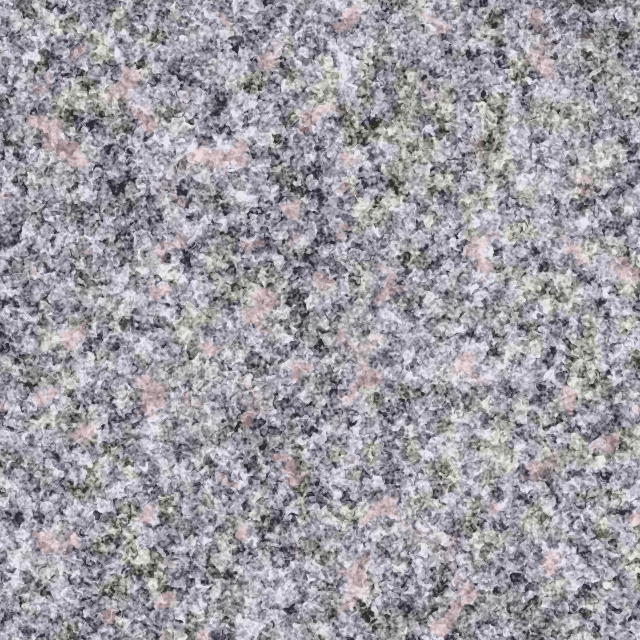
This texture is drawn by a three.js fragment shader. Its source:

```glsl
// Fine-grained grey granite with dark mica, olive stains and sparse pink feldspar.
varying vec2 vUv;

const vec3 COOL_CAST  = vec3(0.001, -0.006, 0.043);
const vec3 OLIVE_CAST = vec3(0.005, 0.017, -0.062);
const vec3 PINK_CAST  = vec3(0.075, 0.008, -0.025);

float hash(vec2 p) {
  vec3 q = fract(vec3(p.xyx) * 0.1031);
  q += dot(q, q.yzx + 33.33);
  return fract((q.x + q.y) * q.z);
}

vec2 hash2(vec2 p) {
  return vec2(hash(p), hash(p + 71.7));
}

vec2 rotate(vec2 p, float angle) {
  float c = cos(angle);
  float s = sin(angle);
  return vec2(c * p.x - s * p.y, s * p.x + c * p.y);
}

// Value noise from 0 to 1, turned by its seed to hide the lattice.
float noise(vec2 uv, float scale, float seed) {
  vec2 p = rotate(uv, seed) * scale + seed * 37.0 + 400.0;
  vec2 cell = floor(p);
  vec2 f = fract(p);
  f = f * f * (3.0 - 2.0 * f);
  float low = mix(hash(cell), hash(cell + vec2(1.0, 0.0)), f.x);
  float high = mix(hash(cell + vec2(0.0, 1.0)), hash(cell + 1.0), f.x);
  return mix(low, high, f.y);
}

// Random tone per crystal, with softly blended Voronoi borders.
float crystals(vec2 uv, float scale, float seed) {
  vec2 p = rotate(uv, seed) * scale + seed * 53.0 + 400.0;
  vec2 cell = floor(p);
  float total = 0.0;
  float weightSum = 0.0;
  for (int y = -1; y <= 1; y++) {
    for (int x = -1; x <= 1; x++) {
      vec2 id = cell + vec2(float(x), float(y));
      vec2 offset = id + hash2(id) - p;
      float weight = exp(-26.0 * dot(offset, offset));
      total += weight * hash(id + 19.3);
      weightSum += weight;
    }
  }
  return total / weightSum;
}

// Centre a 0..1 field and scale it to unit deviation.
float standardize(float value, float deviation) {
  return (value - 0.5) / deviation;
}

// Ragged displacement of crystal borders.
vec2 roughen(vec2 uv, float scale, float amount) {
  return uv + amount * (vec2(noise(uv, scale, 1.3), noise(uv, scale, 2.1)) - 0.5);
}

// Mineral brightness as a roughly normal variable.
float mineralField(vec2 uv) {
  vec2 ragged = roughen(uv, 120.0, 0.012);
  float field = 0.15 * standardize(noise(uv, 9.0, 0.4), 0.215);
  field += 0.36 * standardize(noise(ragged, 46.0, 0.9), 0.215);
  field += 0.50 * standardize(crystals(ragged, 68.0, 0.5), 0.26);
  field += 0.55 * standardize(crystals(ragged, 135.0, 1.1), 0.26);
  field += 0.45 * standardize(noise(uv, 220.0, 0.7), 0.215);
  field += 0.32 * standardize(noise(uv, 330.0, 1.8), 0.215);
  return clamp(field, -2.4, 2.4);
}

// Skewed tone curve: long dark tail, compressed highlights.
float mineralTone(float field) {
  return 0.628 + 0.152 * field - 0.015 * field * field;
}

void main() {
  float field = mineralField(vUv);
  vec2 ragged = roughen(vUv, 75.0, 0.022);

  // Olive stains gather in broad zones; pink grains stay rare.
  float zone = smoothstep(0.25, 0.75, noise(vUv, 6.0, 0.6));
  float olive = smoothstep(0.42, 0.78, noise(ragged, 34.0, 1.5)) * mix(0.45, 1.0, zone);
  float pink = smoothstep(0.77, 0.91, noise(ragged, 25.0, 2.4));

  // Pink feldspar is pale and even, so it calms the dark specks.
  field = mix(field, 0.45 * field + 0.55, 0.75 * pink);

  vec3 color = vec3(mineralTone(field)) + COOL_CAST;
  color += OLIVE_CAST * olive * (1.0 - pink);
  color += PINK_CAST * pink;

  gl_FragColor = vec4(clamp(color, 0.0, 1.0), 1.0);
}
```
